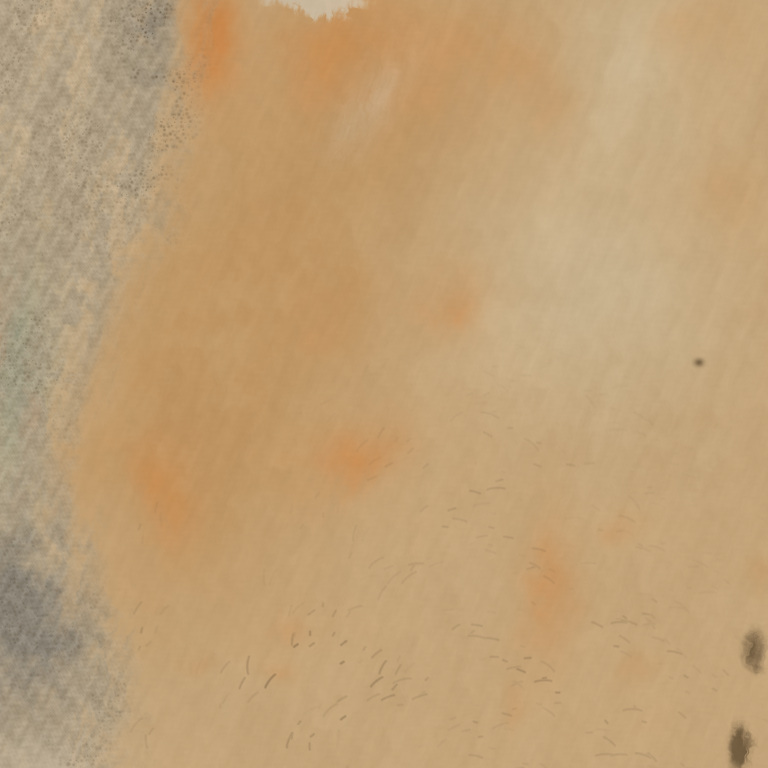
Give the GLSL for this texture, as a Shadertoy shader.

```glsl
// Weathered ochre plaster: warm stains, a gritty grey left margin, fine flecks and brush grain.
#define TAN    vec3(0.768, 0.645, 0.478)
#define OCHRE  vec3(0.742, 0.580, 0.385)
#define ORANGE vec3(0.790, 0.520, 0.280)
#define CREAM  vec3(0.785, 0.705, 0.565)
#define STONE  vec3(0.695, 0.630, 0.525)
#define SLATE  vec3(0.520, 0.495, 0.450)
#define CHALK  vec3(0.800, 0.745, 0.655)
#define SOOT   vec3(0.350, 0.280, 0.190)
#define GRAIN  0.016
#define FLECK_CELLS 52.0
#define GRIT_CELLS 190.0

vec2 hash2(vec2 p) {
    vec3 q = fract(p.xyx * vec3(0.1031, 0.1030, 0.0973));
    q += dot(q, q.yzx + 33.33);
    return fract((q.xx + q.yz) * q.zy);
}

mat2 turn(float a) {
    return mat2(cos(a), sin(a), -sin(a), cos(a));
}

// Layered, bent sines in about -1..1.
float waves(vec2 p) {
    float sum = 0.0, amp = 0.5;
    for (int i = 0; i < 6; i++) {
        p = turn(1.1) * p + 3.7;
        sum += amp * sin(p.x + 1.6 * sin(p.y + 0.7 * p.x));
        p *= 1.75;
        amp *= 0.65;
    }
    return sum;
}

// Soft elliptical stain.
float blob(vec2 p, vec2 centre, vec2 radius) {
    vec2 d = (p - centre) / radius;
    return exp(-dot(d, d));
}

// Cellular dots of random size and strength.
float grit(vec2 p) {
    float dots = 0.0;
    for (int k = 0; k < 9; k++) {
        vec2 id = floor(p) + vec2(k % 3 - 1, k / 3 - 1), rnd = hash2(id);
        float size = 0.25 + 0.6 * hash2(id + 71.0).x;
        dots = max(dots, (1.0 - smoothstep(0.0, size, length(p - id - rnd))) * rnd.y);
    }
    return dots;
}

// Clustered short scratches, steep at left and shallow at right.
float flecks(vec2 uv) {
    vec2 p = uv * FLECK_CELLS;
    float marks = 0.0;
    for (int k = 0; k < 9; k++) {
        vec2 id = floor(p) + vec2(k % 3 - 1, k / 3 - 1), rnd = hash2(id + 19.0);
        vec2 site = id + rnd, at = site / FLECK_CELLS;
        float angle = mix(1.25, -0.4, smoothstep(0.3, 0.8, at.x)) + 1.1 * (rnd.x - 0.5);
        vec2 d = (p - site) * turn(angle);
        d.y += 0.35 * (rnd.y - 0.3) * d.x * d.x;
        float reach = 0.1 + 0.5 * rnd.y * rnd.y;
        float line = length(vec2(max(abs(d.x) - reach, 0.0), d.y));
        float zone = blob(at, vec2(0.40, 0.11), vec2(0.09, 0.08))
                   + 0.5 * blob(at, vec2(0.19, 0.18), vec2(0.02, 0.16))
                   + 0.5 * blob(at, vec2(0.74, 0.10), vec2(0.22, 0.12))
                   + 0.28 * blob(at, vec2(0.62, 0.36), vec2(0.25, 0.15));
        float strength = zone * smoothstep(0.25, 0.9, hash2(id + 5.0).x);
        strength *= smoothstep(-0.5, 0.5, sin(31.0 * at.x + 2.0 * sin(43.0 * at.y)));
        marks = max(marks, strength * (1.0 - smoothstep(0.0, 0.15, line)));
    }
    return marks;
}

void mainImage(out vec4 fragColor, in vec2 fragCoord) {
    vec2 uv = fragCoord / iResolution.xy;
    float cloud = waves(uv * 9.0), mottle = waves(uv * 27.0 + 9.0);
    float brush = waves(turn(0.18) * uv * vec2(105.0, 15.0) + 1.5 * mottle);
    float fine = waves(uv * 210.0), streak = waves(uv * vec2(62.0, 20.0) + mottle);
    vec2 p = uv + 0.03 * vec2(cloud, waves(uv * 8.0 + 5.0)) + 0.008 * vec2(mottle, brush);

    // Broad warm field and pale clearings
    float warm = blob(turn(0.4) * (p - vec2(0.38, 0.71)), vec2(0.0), vec2(0.18, 0.42));
    warm += 0.5 * blob(p, vec2(0.25, 0.40), vec2(0.14, 0.18)) + 0.16 * cloud + 0.08 * mottle;
    vec3 col = mix(TAN, OCHRE, clamp(warm, 0.0, 1.0));
    float pale = blob(p, vec2(0.75, 0.61), vec2(0.17, 0.14)) + 0.9 * blob(p, vec2(0.84, 0.92), vec2(0.10, 0.17));
    col = mix(col, CREAM, clamp(0.85 * pale + 0.1 * mottle, 0.0, 0.9));

    // Orange stains, main ones first, then faint scattered ones
    float stain = blob(uv, vec2(0.27, 0.97), vec2(0.04, 0.09))
                + 0.5 * blob(p, vec2(0.46, 0.92), vec2(0.13, 0.09))
                + 0.42 * blob(p, vec2(0.59, 0.59), vec2(0.06, 0.05))
                + 0.55 * blob(p, vec2(0.47, 0.41), vec2(0.06, 0.05))
                + 0.5 * blob(p, vec2(0.22, 0.37), vec2(0.04, 0.07))
                + 0.42 * blob(p, vec2(0.71, 0.25), vec2(0.04, 0.09));
    for (int i = 0; i < 14; i++) {
        vec2 rnd = hash2(vec2(i, 7.0));
        stain += 0.2 * blob(p, vec2(0.2 + 0.8 * rnd.x, rnd.y), vec2(0.018 + 0.03 * rnd.y));
    }
    col = mix(col, ORANGE, clamp(stain * (0.9 + 0.35 * mottle + 0.12 * brush), 0.0, 0.9));

    // Chalky scrape at the top and its smeared tail
    float scrape = blob(p, vec2(0.39, 0.995), vec2(0.085, 0.038)) + 0.2 * mottle + 0.08 * brush;
    float tail = blob(turn(0.65) * (uv - vec2(0.48, 0.86)), vec2(0.0), vec2(0.03, 0.08));
    col = mix(col, CHALK, max(0.85 * smoothstep(0.3, 0.62, scrape), tail * (0.35 + 0.15 * brush)));

    // Grey margin with slate, bluish and sandy streaks
    float edge = 0.085 + 0.14 * smoothstep(0.4, 0.85, uv.y) + 0.06 * (1.0 - smoothstep(0.1, 0.4, uv.y));
    float margin = 1.0 - smoothstep(-0.06, 0.05, uv.x - edge + 0.02 * cloud + 0.025 * streak);
    vec3 stone = mix(STONE, TAN, 0.35 * smoothstep(-0.1, 0.8, streak)) + 0.03 * streak + 0.035 * fine;
    float slate = blob(uv, vec2(0.02, 0.19), vec2(0.09, 0.13)) + 0.5 * blob(uv, vec2(0.21, 0.95), vec2(0.05, 0.11));
    stone = mix(stone, SLATE + 0.035 * fine, clamp(slate * (0.75 + 0.7 * mottle), 0.0, 0.9));
    stone -= vec3(0.08, 0.03, 0.01) * blob(uv, vec2(0.02, 0.52), vec2(0.05, 0.16)) * (0.7 + streak);
    col = mix(col, stone, margin);
    col = mix(col, CHALK, 0.6 * blob(p, vec2(0.07, 0.0), vec2(0.07, 0.04)));

    // Grit, scratches and dark corner spots
    float dusty = 0.3 * margin + 0.5 * blob(uv, vec2(0.21, 0.92), vec2(0.04, 0.17));
    col = mix(col, SOOT, dusty * smoothstep(-0.5, 0.7, mottle) * grit(uv * GRIT_CELLS));
    col = mix(col, SOOT, 0.5 * flecks(uv));
    float corner = blob(uv, vec2(0.965, 0.03), vec2(0.02, 0.035)) + 0.6 * blob(uv, vec2(0.985, 0.15), vec2(0.025, 0.035));
    col = mix(col, SOOT, 0.75 * smoothstep(0.2, 1.0, corner * (1.0 + 0.7 * streak)));
    col = mix(col, SOOT, 0.7 * blob(uv, vec2(0.91, 0.528), vec2(0.006, 0.005)));

    // Brush grain and gentle unevenness
    col += GRAIN * (0.55 * brush + 0.4 * fine + 0.4 * mottle + 0.5 * cloud);
    fragColor = vec4(clamp(col, 0.0, 1.0), 1.0);
}
```
